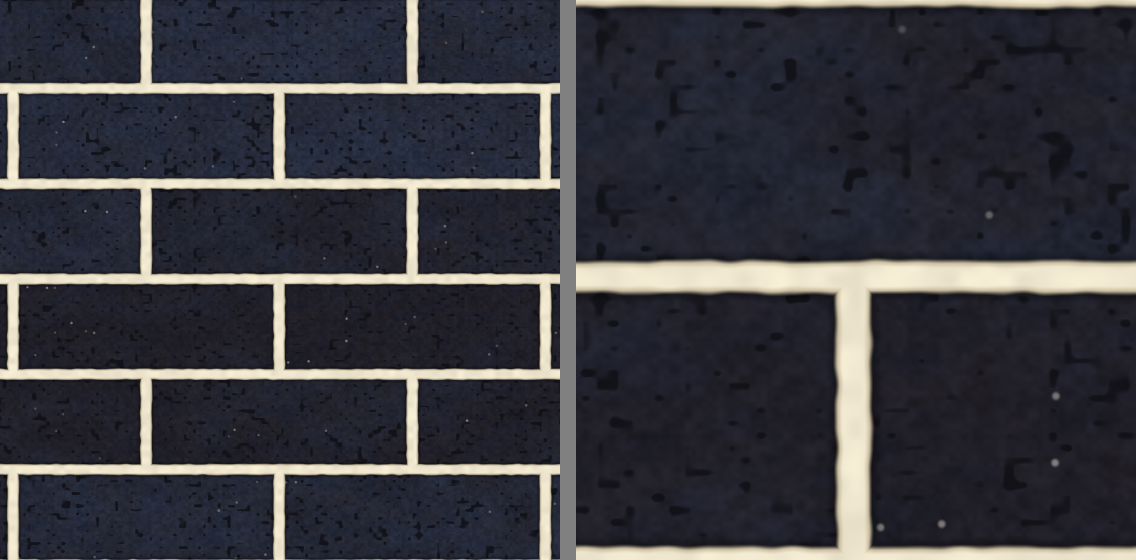
Left: the whole. Right: its middle third, enlarged.
This texture is drawn by a Shadertoy shader. Its source:

```glsl
// Running-bond wall of dark blue-black bricks with narrow cream joints.
// Each brick gets its own tone from its row and a hash; layered value noise
// adds grain, dark pits and pale grit, and slightly roughens the edges.

float hash(vec2 p) {
    return fract(sin(dot(p, vec2(127.1, 311.7))) * 43758.5453);
}

float noise(vec2 p) {
    vec2 i = floor(p), f = fract(p);
    f = f * f * (3.0 - 2.0 * f);
    return mix(mix(hash(i), hash(i + vec2(1, 0)), f.x),
               mix(hash(i + vec2(0, 1)), hash(i + vec2(1, 1)), f.x), f.y);
}

// Distance to the nearest joint edge, positive inside a brick
float brickDistance(vec2 uv, out vec2 brick) {
    vec2 size = vec2(0.4753, 0.1701);
    vec2 grid = (uv - vec2(0.0234, -0.0085)) / size;
    grid.x -= 0.5 * mod(floor(grid.y), 2.0);
    brick = floor(grid);
    vec2 toJoint = (0.5 - abs(fract(grid) - 0.5)) * size;
    vec2 inset = toJoint - vec2(0.0102, 0.0094);
    return min(inset.x, inset.y);
}

vec3 brickColor(vec2 uv, vec2 brick, float edge) {
    // Tone drifts from row to row, with a shift for each brick
    float tone = 0.5 - 0.45 * sin(1.15 * brick.y - 0.25);
    tone += 0.45 * (hash(brick + 3.7) - 0.5);
    tone += 0.5 * (noise(uv * vec2(14.0, 22.0)) - 0.5);
    vec3 color = mix(vec3(0.122, 0.118, 0.153), vec3(0.152, 0.178, 0.245), clamp(tone, 0.0, 1.0));

    // Fine grain and a faint warm or green cast
    float grain = 0.6 * noise(uv * 150.0) + 0.4 * noise(uv * 310.0 + 9.0);
    color *= 0.80 + 0.42 * grain;
    color += vec3(0.018, 0.004, -0.014) * (noise(uv * vec2(35.0, 60.0) + 40.0) - 0.45);

    // Dark pits, gathered in loose patches
    float patches = noise(uv * 24.0 + 17.0);
    float pits = noise(uv * vec2(115.0, 135.0) + 71.0) + 0.22 * (patches - 0.5);
    color = mix(color, vec3(0.055, 0.055, 0.075), 0.8 * smoothstep(0.73, 0.92, pits));

    // Sparse pale grit, one jittered dot in a few cells
    vec2 cell = floor(uv * 75.0);
    vec2 jitter = 0.25 + 0.5 * vec2(hash(cell + 5.1), hash(cell + 8.3));
    float dotMask = 1.0 - smoothstep(0.06, 0.26, length(fract(uv * 75.0) - jitter));
    float grit = step(0.985, hash(cell + 21.0)) * (0.25 + 0.6 * hash(cell + 33.0));
    color = mix(color, vec3(0.58, 0.56, 0.55), dotMask * grit);

    // Darkened rim
    return color * mix(0.66, 1.0, smoothstep(0.0, 0.007, edge));
}

vec3 mortarColor(vec2 uv, float depth) {
    vec3 cream = vec3(0.945, 0.912, 0.818) * (0.95 + 0.08 * noise(uv * 90.0));
    vec3 tan_ = vec3(0.76, 0.71, 0.59);
    return mix(tan_, cream, smoothstep(0.0, 0.0045, depth));
}

void mainImage(out vec4 fragColor, in vec2 fragCoord) {
    vec2 uv = fragCoord / iResolution.xy;
    vec2 brick;
    float edge = brickDistance(uv, brick);
    edge += 0.0018 * (noise(uv * 80.0 + 50.0) - 0.5);

    float soft = max(0.0017, 0.8 / iResolution.y);
    float mask = smoothstep(-soft, soft, edge);
    vec3 color = mix(mortarColor(uv, -edge), brickColor(uv, brick, edge), mask);
    fragColor = vec4(color, 1.0);
}
```
